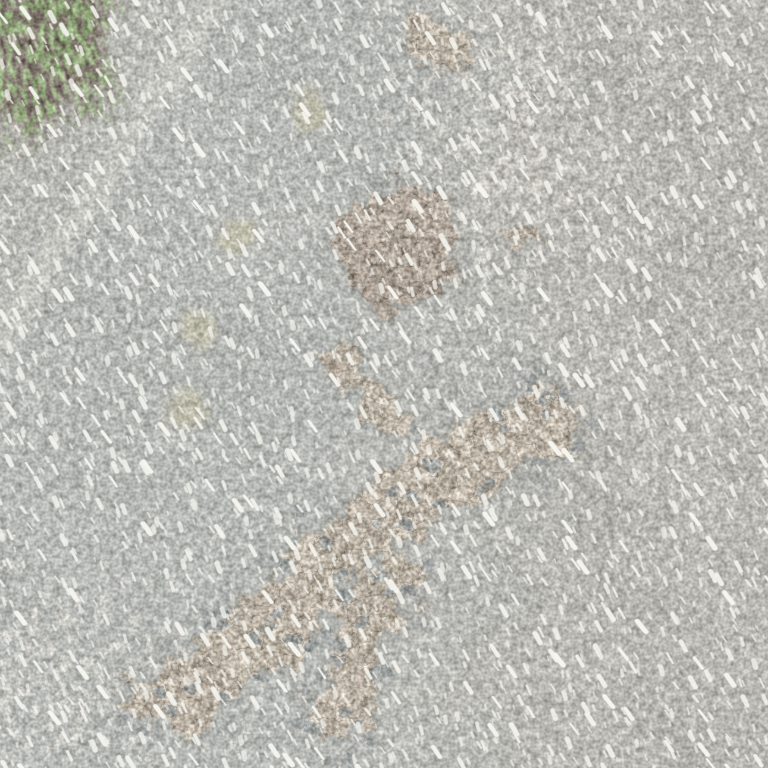
This texture is drawn by a WebGL 1 fragment shader. Its source:

```glsl
precision highp float;
// Worn grey pavement with crumbled earthy patches, a grassy corner and slanting white flecks.

uniform vec2 u_resolution;

const vec3 COOL_GREY  = vec3(0.715, 0.722, 0.708);
const vec3 WARM_GREY  = vec3(0.722, 0.718, 0.698);
const vec3 EARTH      = vec3(0.745, 0.712, 0.660);
const vec3 DARK_EARTH = vec3(0.690, 0.650, 0.605);
const vec3 SLATE      = vec3(0.575, 0.595, 0.595);
const vec3 LICHEN     = vec3(0.760, 0.745, 0.650);
const vec3 SOIL       = vec3(0.570, 0.535, 0.500);
const vec3 GRASS      = vec3(0.520, 0.600, 0.430);
const vec3 CHALK      = vec3(0.850, 0.840, 0.810);
const vec3 FLECK      = vec3(0.965, 0.962, 0.940);

const vec2 FLECK_DIR = vec2(-0.41, 0.912);  // steep, leaning left
const float GRAIN = 0.15;                   // contrast of the fine grain
const float STONE_SCALE = 46.0;
const float SOFT = 0.0013;                  // edge softness

float hash(vec2 p) {
  vec3 q = fract(p.xyx * 0.1031);
  q += dot(q, q.yzx + 33.33);
  return fract((q.x + q.y) * q.z);
}

vec2 hash2(vec2 p) {
  return vec2(hash(p), hash(p + 71.7));
}

float cornerSlope(vec2 cell, vec2 offset) {
  float angle = 6.2832 * hash(cell);
  return dot(vec2(cos(angle), sin(angle)), offset);
}

// Gradient noise, about -0.7 to 0.7
float noise(vec2 p) {
  vec2 i = floor(p), f = fract(p), e = vec2(1.0, 0.0);
  vec2 u = f * f * f * (f * (f * 6.0 - 15.0) + 10.0);
  float low = mix(cornerSlope(i, f), cornerSlope(i + e, f - e), u.x);
  float high = mix(cornerSlope(i + e.yx, f - e.yx), cornerSlope(i + 1.0, f - 1.0), u.x);
  return mix(low, high, u.y);
}

float fbm(vec2 p) {
  float sum = 0.0, amp = 1.0;
  for (int i = 0; i < 4; i++) {
    sum += amp * noise(p);
    p = p * 2.1 + 17.3;
    amp *= 0.6;
  }
  return sum;
}

// Distance to a segment
float segment(vec2 p, vec2 a, vec2 b) {
  vec2 pa = p - a, ba = b - a;
  return length(pa - ba * clamp(dot(pa, ba) / dot(ba, ba), 0.0, 1.0));
}

// Cellular stones: distance to centre, distance to gap, random id
vec3 stones(vec2 p) {
  vec2 base = floor(p);
  float near = 9.0, second = 9.0, id = 0.0;
  for (int y = -1; y <= 1; y++) for (int x = -1; x <= 1; x++) {
    vec2 cell = base + vec2(float(x), float(y));
    float d = length(cell + 0.1 + 0.8 * hash2(cell) - p);
    if (d < near) { second = near; near = d; id = hash(cell + 5.3); }
    else second = min(second, d);
  }
  return vec3(near, second - near, id);
}

// Scattered short strokes along FLECK_DIR
float flecks(vec2 p, float cells, vec2 halfSize, float chance) {
  vec2 q = vec2(dot(p, vec2(FLECK_DIR.y, -FLECK_DIR.x)), dot(p, FLECK_DIR));
  vec2 base = floor(q * cells);
  float cover = 0.0;
  for (int y = -1; y <= 1; y++) for (int x = -1; x <= 1; x++) {
    vec2 cell = base + vec2(float(x), float(y));
    vec2 rnd = hash2(cell + cells), shape = hash2(cell + 2.0 * cells + 31.0);
    vec2 d = q - (cell + rnd) / cells;
    d.x += d.y * (shape.x - 0.5) * 0.5;
    vec2 size = halfSize * (0.5 + 0.8 * shape.yx);
    d.y -= clamp(d.y, -size.y, size.y);
    float on = step(hash(cell + 9.1), chance) * (0.7 + 0.3 * shape.x);
    cover = max(cover, on * (1.0 - smoothstep(size.x - SOFT, size.x + SOFT, length(d))));
  }
  return cover;
}

void main() {
  vec2 p = gl_FragCoord.xy / min(u_resolution.x, u_resolution.y);
  float broad = fbm(p * 5.0), ragged = fbm(p * 17.0 + 4.0), rough = fbm(p * 55.0 + 9.0);
  float grain = noise(p * 75.0) * 0.7 + noise(p * 140.0 + 3.0) + noise(p * 245.0 + 8.0);

  // Pavement, with a pale worn edge at upper left
  vec3 color = mix(COOL_GREY, WARM_GREY, smoothstep(0.4, 0.8, p.x + 0.2 * broad));
  color += 0.025 * broad + 0.03 * ragged * smoothstep(0.2, 0.8, p.x);
  float edge = dot(p - vec2(0.0, 0.56), vec2(-0.843, 0.538)) + 0.012 * ragged;
  color = mix(color, CHALK, 0.45 * (1.0 - smoothstep(0.006, 0.03, abs(edge))));
  color = mix(color, WARM_GREY + 0.01, smoothstep(0.0, 0.05, edge) * 0.6);
  color -= 0.03 * (1.0 - smoothstep(0.0, 0.008, abs(p.x - 0.868))) * smoothstep(0.0, 0.3, broad + 0.2);

  // Chalky scuffs
  float scuffArea = max(1.0 - length((p - vec2(0.64, 0.84)) / vec2(0.16, 0.28)),
                        1.0 - length((p - vec2(0.08, 0.12)) / vec2(0.25, 0.15)));
  color = mix(color, CHALK, 0.7 * smoothstep(0.25, 0.6, rough + 0.4 * scuffArea - 0.05));

  // Lichen spots
  for (int i = 0; i < 4; i++) {
    float k = float(i);
    vec2 center = vec2(0.24 + 0.018 * k * k, 0.46 + 0.09 * k + 0.014 * k * k);
    float d = length(p - center) + 0.018 * ragged;
    color = mix(color, LICHEN, 0.65 * (1.0 - smoothstep(0.012, 0.035, d)));
  }

  // Crumbled patches: one mound, a broken diagonal band and small remnants
  float mound = 0.078 - length((p - vec2(0.515, 0.68)) * vec2(0.9, 1.0));
  float band = 0.045 - min(segment(p, vec2(0.22, 0.09), vec2(0.40, 0.22)),
                           segment(p, vec2(0.42, 0.28), vec2(0.71, 0.45)));
  band = max(band, 0.035 - segment(p, vec2(0.44, 0.06), vec2(0.51, 0.25)));
  float bits = 0.022 - min(segment(p, vec2(0.44, 0.54), vec2(0.51, 0.45)),
                           segment(p, vec2(0.55, 0.95), vec2(0.60, 0.94)));
  bits = max(bits, 0.018 - length(p - vec2(0.68, 0.69)));
  float field = max(max(mound, band), bits) + 0.036 * ragged + 0.012 * rough;
  float patchMask = smoothstep(-0.003, 0.006, field);
  float moundMask = smoothstep(-0.01, 0.01, mound + 0.02);

  vec3 stone = stones(p * STONE_SCALE + 0.5 * vec2(rough, ragged));
  vec3 earth = mix(EARTH, DARK_EARTH, moundMask) + 0.08 * (stone.z - 0.5) + 0.06 * rough;
  earth -= 0.09 * (1.0 - smoothstep(0.02, 0.14, stone.y));
  color -= 0.05 * smoothstep(-0.014, 0.0, field) * (1.0 - patchMask);
  color = mix(color, earth, patchMask);

  // Slate pebbles along the band
  float pebble = step(0.8, stone.z) * (1.0 - smoothstep(0.36, 0.44, stone.x));
  pebble *= smoothstep(-0.05, 0.0, band) * smoothstep(0.04, 0.12, stone.y);
  color = mix(color, SLATE + 0.03 * rough, 0.8 * pebble);

  // Grassy corner
  float corner = 0.135 - length((p - vec2(0.03, 0.96)) * vec2(1.0, 0.9)) + 0.035 * ragged;
  float blades = noise(vec2(p.x * 130.0 + p.y * 50.0, p.y * 45.0 - p.x * 30.0));
  vec3 verge = mix(SOIL, GRASS, smoothstep(-0.15, 0.2, blades + 0.4 * ragged));
  verge += 0.3 * blades + 0.08 * rough;
  color = mix(color, verge, smoothstep(-0.01, 0.04, corner));

  // Mineral grain, then white flecks on top
  color += GRAIN * grain * (1.0 + 0.35 * patchMask);
  float white = flecks(p, 39.0, vec2(0.0027, 0.0065), 0.62);
  white = max(white, 0.85 * flecks(p + 0.37, 58.0, vec2(0.0016, 0.0035), 0.42));
  color = mix(color, FLECK, white);

  gl_FragColor = vec4(clamp(color, 0.0, 1.0), 1.0);
}
```
